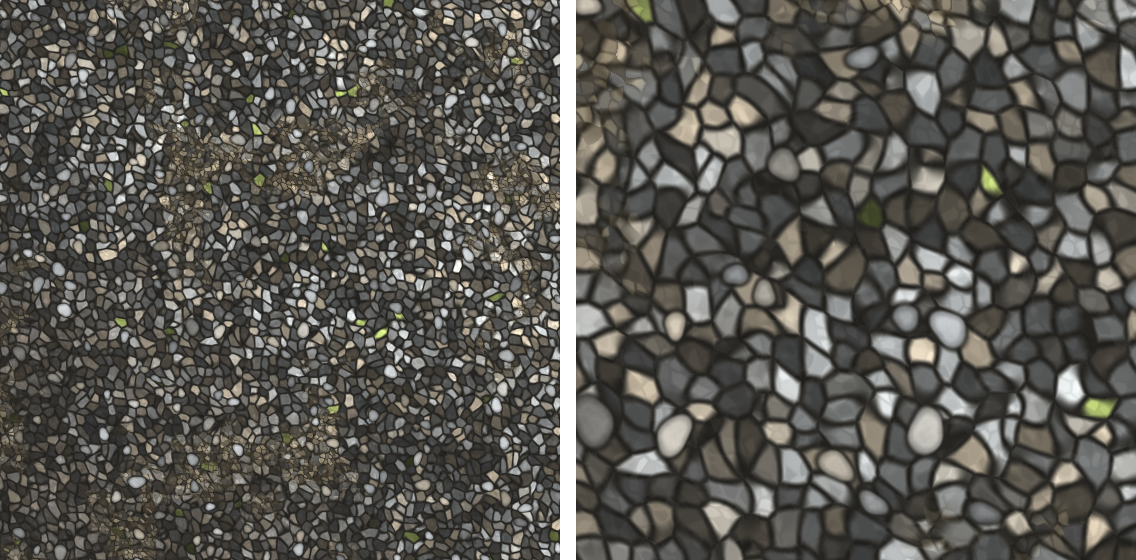
Left: the whole. Right: its middle third, enlarged.
Reproduce this texture procedurally as a WebGL 2 fragment shader.

```glsl
#version 300 es
precision highp float;

uniform vec2 u_resolution;
out vec4 fragColor;

vec3 hash3(vec2 c) {
    vec3 q = fract(c.xyx * vec3(0.1031, 0.1030, 0.0973));
    q += dot(q, q.yxz + 33.33);
    return fract((q.xxy + q.yzz) * q.zyx);
}

mat2 turn(float a) {
    return mat2(cos(a), -sin(a), sin(a), cos(a));
}

// Layered sines, roughly -1 to 1
float cloud(vec2 p) {
    float sum = 0.0, amp = 0.5;
    for (int i = 0; i < 5; i++) {
        p = turn(1.1) * p * 1.8 + 2.7;
        sum += amp * sin(p.x + 1.4 * sin(p.y));
        amp *= 0.68;
    }
    return sum;
}

// Cellular noise of leaning oval grains: nearest distance, gap to the next, cell id
vec4 grains(vec2 p) {
    vec2 base = floor(p), id = base;
    float near = 9.0, next = 9.0;
    for (int y = -2; y <= 2; y++) {
        for (int x = -2; x <= 2; x++) {
            vec2 c = base + vec2(x, y);
            vec3 h = hash3(c);
            vec2 d = turn(2.15 + 2.2 * (h.z - 0.5)) * (p - c - 0.08 - 0.84 * h.xy);
            float dist = length(d * vec2(0.8, 1.28)) - 0.26 * fract(h.z * 17.0);
            if (dist < near) {
                next = near;
                near = dist;
                id = c;
            } else {
                next = min(next, dist);
            }
        }
    }
    return vec4(near, next - near, id);
}

// Sparse large pebbles: signed distance in cell units, cell id
vec3 largePebbles(vec2 p) {
    vec3 found = vec3(1.0, 0.0, 0.0);
    vec2 base = floor(p);
    for (int y = -1; y <= 1; y++) {
        for (int x = -1; x <= 1; x++) {
            vec2 c = base + vec2(x, y);
            vec3 h = hash3(c + 71.0), k = hash3(c + 193.0);
            if (k.x > 0.34) continue;
            vec2 d = turn(2.2 + 2.4 * (h.z - 0.5)) * (p - c - h.xy);
            float angle = atan(d.y, d.x);
            float radius = mix(0.17, 0.30, k.y * k.y) * (1.0 + 0.07 * sin(3.0 * angle + 6.3 * k.z));
            float dist = length(d * vec2(0.88, 1.25)) - radius;
            if (dist < found.x) found = vec3(dist, c);
        }
    }
    return found;
}

void main() {
    vec2 uv = gl_FragCoord.xy / u_resolution.y;
    vec2 p = uv + 0.0022 * sin(uv.yx * vec2(83.0, 71.0) + 2.0 * sin(uv * 37.0));

    // Broad variation of light, crust and dirt
    float light = 0.99 + 0.16 * cloud(uv * 4.0) + 0.22 * (uv.x + uv.y - 1.0);
    float crust = smoothstep(0.25, 0.95, cloud(uv * 5.0 + 9.0) + 0.25 * cloud(uv * 23.0));
    float dirt = smoothstep(0.9, 0.2, uv.x + uv.y + 0.3 * cloud(uv * 6.0 + 4.0));

    // Packed small stones
    vec4 stone = grains(p * 58.0);
    vec3 h = hash3(stone.zw + 37.0);
    float body = smoothstep(0.0, 0.42, stone.y);
    float tone = 0.25 + 0.60 * pow(h.x, 1.75);
    tone = mix(tone, 0.36 + 0.35 * (tone - 0.36), 0.45 * dirt);
    vec3 tint = mix(vec3(1.05, 0.98, 0.86), vec3(0.98, 1.0, 1.0), smoothstep(0.1, 0.6, h.y));
    tint = mix(tint, vec3(1.06, 0.98, 0.90), 0.5 * dirt);
    tint = mix(tint, vec3(0.95, 1.05, 0.60), step(0.988, h.z));
    vec3 gapColor = vec3(0.135, 0.13, 0.115);
    vec3 color = mix(gapColor, tone * light * tint, body);

    // Fine grit and broken pale crust
    vec4 grit = grains(p * 118.0 + 11.0);
    vec3 g = hash3(grit.zw);
    float gritBody = smoothstep(0.0, 0.4, grit.y);
    color *= 0.93 + 0.26 * (g.x - 0.4) * gritBody;
    color += 0.05 * (1.0 - body) * g.y;
    vec3 crustColor = mix(vec3(0.24, 0.21, 0.16), vec3(0.82, 0.75, 0.60), g.x * gritBody);
    color = mix(color, crustColor, 0.6 * crust * (0.3 + 0.7 * step(0.35, g.z)));

    // Large pale pebbles in dark sockets
    vec3 pebble = largePebbles(p * 24.0);
    vec3 k = hash3(pebble.yz + 5.0);
    color = mix(color, gapColor, 0.75 * smoothstep(0.11, 0.02, pebble.x));
    float pebbleTone = mix(0.48, 0.86, k.x) * (0.82 + 0.18 * light);
    pebbleTone *= 0.72 + 0.28 * smoothstep(0.0, -0.13, pebble.x);
    pebbleTone += 0.035 * cloud(uv * 90.0);
    vec3 pebbleTint = mix(vec3(1.02, 0.97, 0.88), vec3(0.97, 0.99, 1.0), smoothstep(0.1, 0.5, k.y));
    color = mix(color, pebbleTone * pebbleTint, smoothstep(0.035, -0.035, pebble.x));

    fragColor = vec4(clamp(color, 0.0, 1.0), 1.0);
}
```
